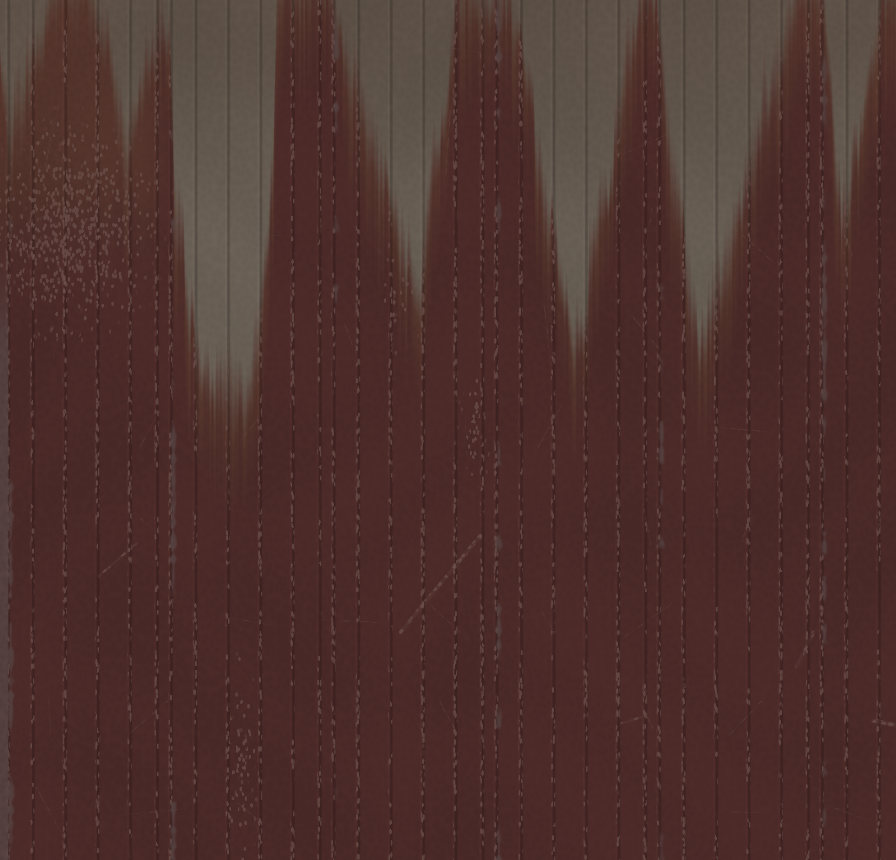
A Shadertoy shader for this texture:

```glsl
// Weathered red plank wall with grey drips, rust streaks, chipped seams and scratches
#define RED vec3(0.292, 0.163, 0.156)
#define RUST vec3(0.335, 0.212, 0.170)
#define GREY_TOP vec3(0.365, 0.318, 0.278)
#define GREY_LOW vec3(0.405, 0.368, 0.328)
#define CHIP vec3(0.430, 0.325, 0.305)
#define SCRAPE vec3(0.335, 0.265, 0.260)
#define PERIOD 0.18164
#define SEAM_START 0.1758
#define STREAK 0.13
#define FADE 0.14

float hash(vec2 p) {
    return fract(sin(dot(p, vec2(127.1, 311.7))) * 43758.5);
}

// Smooth one-dimensional noise, one track per seed
float track(float x, float seed) {
    float i = floor(x), f = fract(x);
    return mix(hash(vec2(i, seed)), hash(vec2(i + 1.0, seed)), f * f * (3.0 - 2.0 * f));
}

// Cellular noise: distance to the nearest point and that point's random value
vec2 cells(vec2 p) {
    vec2 base = floor(p), best = vec2(9.0, 0.0);
    for (int j = -1; j <= 1; j++)
    for (int i = -1; i <= 1; i++) {
        vec2 c = base + vec2(i, j);
        vec2 point = c + vec2(hash(c), hash(c + 37.0));
        float d = length(p - point);
        if (d < best.x) best = vec2(d, hash(c + 71.0));
    }
    return best;
}

// Irregular flakes; amount sets how many cells are flaked
float flakes(vec2 p, float amount) {
    vec2 c = cells(p);
    return (1.0 - smoothstep(0.3, 0.6, c.x)) * (1.0 - smoothstep(amount - 0.05, amount + 0.05, c.y));
}

float spot(vec2 p, vec2 center, vec2 size) {
    vec2 q = (p - center) / size;
    return exp(-dot(q, q));
}

float segment(vec2 p, vec2 a, vec2 b) {
    vec2 ab = b - a;
    return length(p - a - ab * clamp(dot(p - a, ab) / dot(ab, ab), 0.0, 1.0));
}

float stroke(vec2 p, vec2 a, vec2 b, float width) {
    return 1.0 - smoothstep(width * 0.4, width + 0.5 / iResolution.y, segment(p, a, b));
}

// Lower end of the paint drips: center, left width, right width, depth
float dripDepth(float x) {
    vec4 drips[7] = vec4[7](
        vec4(0.010, 0.050, 0.070, 0.20), vec4(0.145, 0.060, 0.060, 0.21),
        vec4(0.257, 0.071, 0.056, 0.50), vec4(0.469, 0.115, 0.045, 0.39),
        vec4(0.641, 0.080, 0.082, 0.46), vec4(0.779, 0.054, 0.128, 0.46),
        vec4(0.940, 0.025, 0.052, 0.33));
    float depth = 0.035;
    for (int i = 0; i < 7; i++) {
        float side = x - drips[i].x;
        float t = min(abs(side) / (side < 0.0 ? drips[i].y : drips[i].z), 1.0);
        depth = max(depth, drips[i].w * (1.0 - pow(t, i == 2 ? 4.0 : 1.0)));
    }
    return depth;
}

void mainImage(out vec4 fragColor, in vec2 fragCoord) {
    vec2 p = fragCoord / iResolution.xy;
    p.y = 1.0 - p.y;
    float x = p.x, v = p.y;

    // Broad mottling and fine grain
    float mottle = sin(x * 19.0 + 2.0 * sin(v * 11.0)) * sin(v * 17.0 + 2.0 * sin(x * 13.0));
    float grain = cells(p * vec2(150.0, 120.0)).x - 0.5;
    float fine = track(x * 430.0, 1.0), mid = track(x * 190.0, 2.0), wide = track(x * 75.0, 3.0);

    // Streaked paint edge with rust below it
    float edge = dripDepth(x + 0.008 * (mid - 0.5));
    edge += STREAK * (0.35 * fine + 0.4 * mid + 0.25 * wide - 0.5);
    float grey = 1.0 - smoothstep(edge - FADE * (0.35 + 0.65 * mid), edge, v + 0.01 * mottle);
    float rust = 1.0 - smoothstep(edge - 0.02, edge + 0.09, v);
    float leftRust = (1.0 - smoothstep(0.15, 0.21, x)) * (1.0 - smoothstep(0.2, 0.37, v + 0.04 * wide));
    vec3 color = mix(RED, RUST, max(rust * (0.4 + 0.5 * fine), 0.75 * leftRust));
    color = mix(color, mix(GREY_TOP, GREY_LOW, smoothstep(0.02, 0.3, v)), grey);
    color *= 1.0 + 0.025 * mottle + 0.06 * grain;
    float bare = 1.0 - grey;

    // Plank seams: a close pair, then four evenly spaced ones
    for (int i = 0; i < 6; i++) {
        float offset = i < 2 ? float(i) * 0.0156 : 0.043 + 0.0362 * float(i - 2);
        float along = (x - SEAM_START - offset) / PERIOD;
        float nearest = floor(along + 0.5), dx = (along - nearest) * PERIOD;
        float id = float(i) + nearest * 6.0 + 40.0;
        float groove = 1.0 - smoothstep(0.0006, 0.0026, abs(dx));
        float ridge = 1.0 - smoothstep(0.0005, 0.0022, abs(dx + 0.0026));
        color *= 1.0 - 0.17 * groove + 0.05 * ridge;
        float wear = 0.12 + 0.65 * track(v * 16.0, id);
        float chip = flakes(vec2(dx * 330.0 + id * 17.0, v * 135.0), wear);
        chip *= 1.0 - smoothstep(0.001, 0.0034, abs(dx + 0.001));
        color = mix(color, CHIP, chip * bare * 0.7);
        if (i == 1) {
            float scrape = smoothstep(0.52, 0.68, track(v * 38.0, id + 9.0) * 0.6 + track(v * 9.0, id) * 0.4);
            scrape *= 1.0 - smoothstep(0.002, 0.006, abs(dx - 0.002) + 0.004 * track(v * 120.0, id));
            color = mix(color, SCRAPE, scrape * bare * 0.8);
        }
    }

    // Worn patches of small flakes
    float wornLeft = spot(p, vec2(0.078, 0.265), vec2(0.065, 0.085)) * 0.7;
    float worn = wornLeft + 0.45 * spot(p, vec2(0.529, 0.5), vec2(0.012, 0.055));
    worn += 0.4 * spot(p, vec2(0.27, 0.9), vec2(0.012, 0.11)) + 0.3 * spot(p, vec2(0.45, 0.34), vec2(0.02, 0.06));
    color = mix(color, CHIP, flakes(p * vec2(290.0, 170.0), worn - 0.04) * bare * 0.65);

    // Long scratches, then faint scattered ones
    float scratch = stroke(p, vec2(0.447, 0.735), vec2(0.536, 0.623), 0.0025);
    scratch += stroke(p, vec2(0.889, 0.775), vec2(0.908, 0.735), 0.0022);
    scratch += stroke(p, vec2(0.110, 0.67), vec2(0.152, 0.632), 0.0014);
    scratch += stroke(p, vec2(0.694, 0.841), vec2(0.716, 0.834), 0.0016);
    scratch += stroke(p, vec2(0.975, 0.838), vec2(0.999, 0.843), 0.003);
    vec2 tile = floor(p * 9.0), local = fract(p * 9.0);
    float angle = hash(tile) * 6.28;
    vec2 arm = vec2(cos(angle), sin(angle)) * (0.1 + 0.25 * hash(tile + 5.0));
    scratch += 0.4 * step(0.6, hash(tile + 9.0)) * stroke(local, 0.5 - arm, 0.5 + arm, 0.008);
    scratch *= 0.25 + 0.75 * flakes(p * 160.0, 0.6);
    color = mix(color, CHIP, min(scratch, 1.0) * bare * 0.7);

    // Exposed board along the left border
    float border = (1.0 - smoothstep(0.008, 0.0105, x)) * smoothstep(0.28, 0.42, v);
    color = mix(color, SCRAPE * (1.0 + 0.1 * grain), border * 0.85);
    fragColor = vec4(color, 1.0);
}
```
